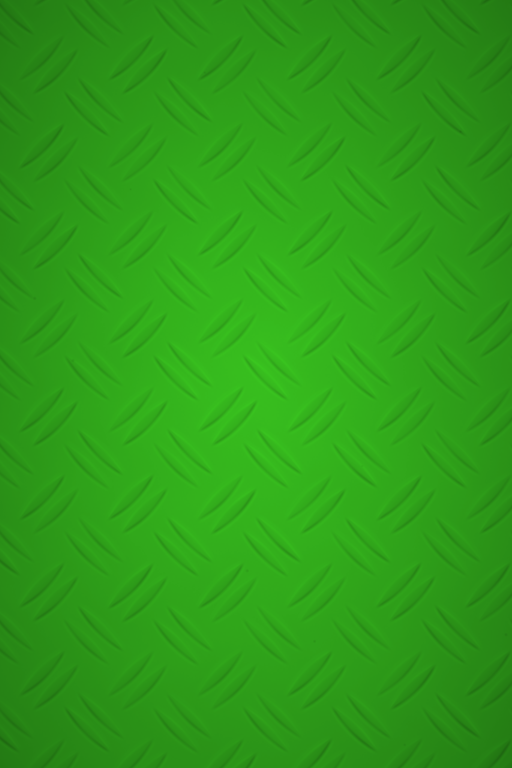
A Shadertoy shader for this texture:

```glsl
// Green checker plate: a square lattice of raised blade pairs, leaning
// alternately left and right, embossed by shading the edges of lens shapes.
// An oval light falloff, layered sines and cellular specks age the paint.

// Lengths are in canvas heights.
const vec3  PAINT       = vec3(0.216, 0.742, 0.118);
const vec2  PITCH       = vec2(0.1163, 0.1146);  // lattice spacing
const vec2  RISE_CENTRE = vec2(0.0630, 0.9167);  // pair leaning like a slash
const vec2  FALL_CENTRE = vec2(0.1225, 0.8615);  // pair leaning the other way
const float HALF_LENGTH = 0.0415;
const float RISE_WIDTH  = 0.0070;                // half widths of the blades
const float FALL_WIDTH  = 0.0058;
const float HALF_GAP    = 0.0126;                // pair centre to blade axis
const float LINE        = 0.0016;                // softness of embossed edges
const float LIT         = 0.040;
const float SHADOW      = 0.105;
const float RIM         = 0.030;                 // pale outline around a blade
const float RISE_SHADE  = 0.030;                 // darkening of blade faces
const float FALL_SHADE  = 0.008;
const float FALLOFF     = 0.230;
const float MOTTLE      = 0.012;
const float GRAIN       = 0.005;
const float SPECK_CELLS = 14.0;

float hash(vec2 p) {
    vec3 q = fract(vec3(p.xyx) * 0.1031);
    q += dot(q, q.yzx + 33.33);
    return fract((q.x + q.y) * q.z);
}

float band(float d, float width) {
    return exp(-d * d / (width * width));
}

// Relief of one blade: q.x runs along it, q.y points to its lit side.
float bladeRelief(vec2 q, float halfWidth, float shade, float soft, float phase) {
    float t = q.x / HALF_LENGTH;
    float lens = halfWidth * (1.0 - t * t);
    float d = abs(q.y) - lens;
    float lit = smoothstep(-2.0 * soft, 2.0 * soft, q.y);
    float reach = 1.0 - smoothstep(0.80, 1.10, abs(t));
    float inside = 1.0 - smoothstep(-soft, soft, d);
    float worn = 0.85 + 0.25 * sin(4.0 * t + phase);
    float edge = worn * mix(-SHADOW, LIT, lit) * band(d, soft * 1.3);
    float face = inside * (0.025 * clamp(q.y / halfWidth, -1.0, 1.0) - shade);
    float rim = RIM * band(d - 2.4 * soft, soft * 1.2) * (1.0 - 0.6 * lit);
    return (edge + face + rim) * reach;
}

// Lattice of blade pairs; lean is +1 for rising, -1 for falling.
float pairRelief(vec2 p, vec2 centre, float lean, float halfWidth, float shade, float soft) {
    vec2 cell = (p - centre) / PITCH;
    vec2 id = floor(cell + 0.5);
    vec2 q = (cell - id) * PITCH;
    q += 0.0014 * (vec2(hash(id + 7.0), hash(id + 19.0 * lean + 40.0)) - 0.5);
    vec2 along = vec2(1.0, lean) * 0.70711;
    vec2 across = vec2(-lean, 1.0) * 0.70711;
    vec2 local = vec2(dot(q, along), dot(q, across));
    float relief = 0.0;
    for (float side = -1.0; side < 2.0; side += 2.0) {
        vec2 blade = local - vec2(0.0, side * HALF_GAP);
        float chance = hash(id * 2.0 + side + 60.0 + lean);
        relief += (0.8 + 0.4 * chance)
                * bladeRelief(blade, halfWidth, shade, soft, 6.28 * chance);
    }
    return relief;
}

// Slow uneven tone of the paint.
float mottle(vec2 p) {
    float sum = 0.0, gain = 0.5;
    for (int i = 0; i < 5; i++) {
        sum += gain * sin(p.x * 13.0 + 1.7 * sin(p.y * 17.0 + float(i)))
                    * sin(p.y * 21.0 + 1.3 * sin(p.x * 11.0));
        p = mat2(1.5, 0.9, -0.9, 1.5) * p + 2.3;
        gain *= 0.6;
    }
    return sum;
}

// Sparse dark pits, one candidate per cell of a jittered grid.
float specks(vec2 p, float soft) {
    vec2 g = p * SPECK_CELLS, id = floor(g);
    vec2 spot = 0.2 + 0.6 * vec2(hash(id + 3.0), hash(id + 81.0));
    float d = length(g - id - spot) / SPECK_CELLS;
    float size = 0.0006 + 0.0012 * hash(id + 29.0);
    return step(0.90, hash(id + 53.0)) * (1.0 - smoothstep(size - soft, size + soft, d));
}

void mainImage(out vec4 fragColor, in vec2 fragCoord) {
    vec2 p = fragCoord / iResolution.y;
    vec2 oval = fragCoord / iResolution.xy * 2.0 - 1.0;
    float soft = max(LINE, 0.7 / iResolution.y);

    // Embossed plate
    float tone = 1.0;
    tone += pairRelief(p, RISE_CENTRE, 1.0, RISE_WIDTH, RISE_SHADE, soft);
    tone += pairRelief(p, FALL_CENTRE, -1.0, FALL_WIDTH, FALL_SHADE, soft);

    // Wear and grain
    tone += MOTTLE * mottle(p);
    tone += GRAIN * (hash(floor(p * 512.0)) - 0.5);
    tone -= 0.08 * specks(p, soft);

    // Light falling off towards the corners
    tone *= 1.0 - FALLOFF * pow(length(oval), 1.3);

    fragColor = vec4(clamp(PAINT * tone, 0.0, 1.0), 1.0);
}
```
